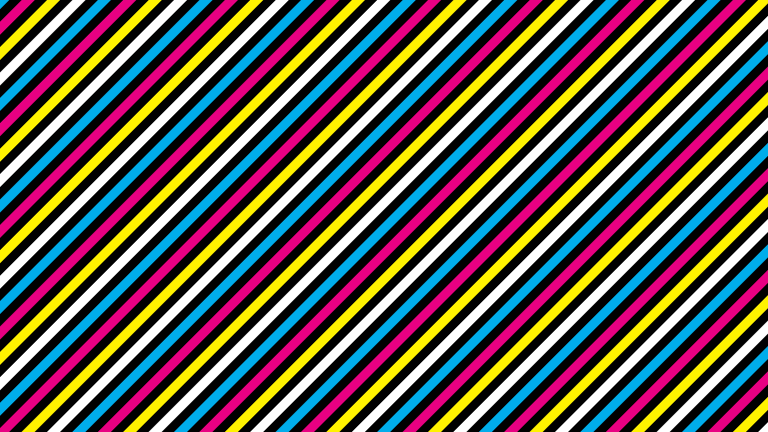
This pattern is drawn by a Shadertoy shader. Its source:

```glsl
// Lengths are in canvas heights, measured along a horizontal line
const float CYCLE = 0.2352;          // one run of all four colours
const float FIRST_CENTRE = 0.0653;   // first stripe's centre on the top edge
const float STRIPE_FILL = 0.515;     // coloured share of each stripe's pitch
const int COLOUR_COUNT = 4;

const vec3 BACKGROUND = vec3(0.0);
const vec3 MAGENTA = vec3(0.91, 0.0, 0.51);
const vec3 YELLOW = vec3(1.0, 0.95, 0.0);
const vec3 WHITE = vec3(1.0);
const vec3 CYAN = vec3(0.0, 0.68, 0.92);
const vec3 STRIPE_COLOURS[COLOUR_COUNT] = vec3[COLOUR_COUNT](MAGENTA, YELLOW, WHITE, CYAN);

// Position across the 45 degree stripes; each whole unit holds one stripe
float stripeCoordinate(vec2 point, float pitch) {
    float across = point.x + 1.0 - point.y;
    return (across - FIRST_CENTRE) / pitch + 0.5;
}

// Smoothed coverage of the band centred in its unit
float stripeCoverage(float coordinate, float pixelWidth) {
    float edgeDistance = 0.5 * STRIPE_FILL - abs(fract(coordinate) - 0.5);
    return clamp(edgeDistance / pixelWidth + 0.5, 0.0, 1.0);
}

void mainImage(out vec4 fragColor, in vec2 fragCoord) {
    vec2 point = fragCoord / iResolution.y;
    float pitch = CYCLE / float(COLOUR_COUNT);
    float coordinate = stripeCoordinate(point, pitch);

    // Diagonal gradient: one pixel spans sqrt(2) horizontal pixel widths
    float pixelWidth = sqrt(2.0) / (iResolution.y * pitch);

    // Cycle through the colours
    int index = int(mod(floor(coordinate), float(COLOUR_COUNT)));
    vec3 colour = mix(BACKGROUND, STRIPE_COLOURS[index], stripeCoverage(coordinate, pixelWidth));

    fragColor = vec4(colour, 1.0);
}
```
